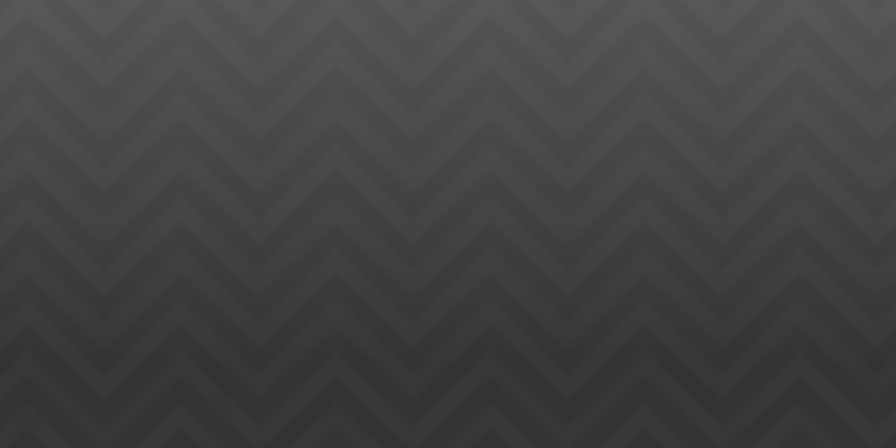
A Shadertoy shader for this pattern:

```glsl
// Tonal charcoal chevron stripes over a vertical gradient, with faint mottling.
#define ZIG_PERIOD 0.3447   // peak to peak, in canvas heights
#define ZIG_OFFSET 0.060    // x of the first peak
#define ZIG_SLOPE 0.97
#define BAND_PERIOD 0.1154  // one dark and one light stripe
#define BAND_OFFSET 0.1484  // depth of a dark stripe's upper tip
#define EDGE_SOFTNESS 0.013
#define STRIPE_CONTRAST 0.0155
#define MOTTLE 0.003
#define TOP_COLOR vec3(0.336, 0.336, 0.336)
#define BOTTOM_COLOR vec3(0.209, 0.207, 0.208)
#define GRADIENT_END 0.82   // depth where the gradient levels off

vec2 hashGradient(vec2 cell) {
    vec2 h = vec2(dot(cell, vec2(127.1, 311.7)), dot(cell, vec2(269.5, 183.3)));
    return fract(sin(h) * 43758.5) * 2.0 - 1.0;
}

float gradientNoise(vec2 p) {
    vec2 cell = floor(p);
    vec2 f = fract(p);
    vec2 u = f * f * (3.0 - 2.0 * f);
    vec2 e = vec2(0.0, 1.0);
    float low = mix(dot(hashGradient(cell), f),
                    dot(hashGradient(cell + e.yx), f - e.yx), u.x);
    float high = mix(dot(hashGradient(cell + e.xy), f - e.xy),
                     dot(hashGradient(cell + e.yy), f - e.yy), u.x);
    return mix(low, high, u.y);
}

// Coverage of the dark stripes, with depth measured down from the top
float darkChevron(float x, float depth, float softness) {
    float fromPeak = abs(fract((x - ZIG_OFFSET) / ZIG_PERIOD + 0.5) - 0.5) * ZIG_PERIOD;
    float along = (depth - ZIG_SLOPE * fromPeak - BAND_OFFSET) / BAND_PERIOD;
    float fromCenter = abs(fract(along + 0.25) - 0.5);
    float inside = (0.25 - fromCenter) * BAND_PERIOD;
    return smoothstep(-softness, softness, inside);
}

void mainImage(out vec4 fragColor, in vec2 fragCoord) {
    vec2 p = fragCoord / iResolution.y;
    float depth = 1.0 - p.y;
    float softness = max(EDGE_SOFTNESS, 1.0 / iResolution.y);

    // Background gradient
    vec3 color = mix(TOP_COLOR, BOTTOM_COLOR, clamp(depth / GRADIENT_END, 0.0, 1.0));

    // Stripes, balanced around the background tone
    color += STRIPE_CONTRAST * (0.5 - darkChevron(p.x, depth, softness));

    // Faint broad mottling
    color += MOTTLE * gradientNoise(p * 7.0);

    fragColor = vec4(color, 1.0);
}
```
